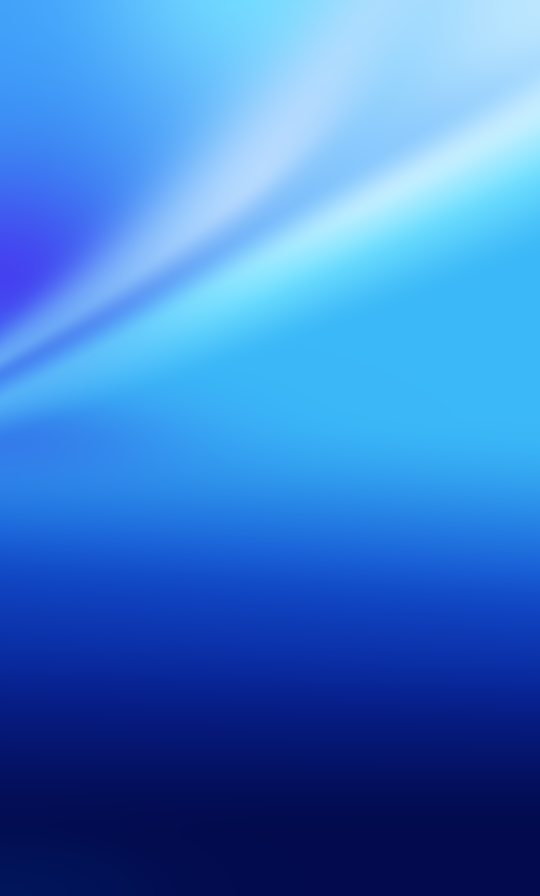
Reproduce this background procedurally as a Shadertoy shader.

```glsl
const vec3 NAVY = vec3(0.01, 0.04, 0.30);
const vec3 ROYAL = vec3(0.03, 0.14, 0.60);
const vec3 COBALT = vec3(0.08, 0.33, 0.83);
const vec3 AZURE = vec3(0.23, 0.72, 0.97);
const vec3 SKY_BLUE = vec3(0.25, 0.63, 0.98);
const vec3 PALE_BLUE = vec3(0.53, 0.78, 0.99);
const vec3 CYAN = vec3(0.44, 0.88, 1.00);
const vec3 ICE = vec3(0.82, 0.95, 1.00);
const vec3 LAVENDER = vec3(0.77, 0.88, 1.00);
const vec3 VIOLET = vec3(0.27, 0.24, 0.94);
const vec3 SHADE = vec3(0.20, 0.43, 0.91);

// Soft elliptical spot, 1 at its centre
float glow(vec2 p, vec2 centre, vec2 radius) {
    vec2 d = (p - centre) / radius;
    return exp(-dot(d, d));
}

// Soft ridge with a different falloff on each side
float ridge(float d, float below, float above) {
    float t = d / (d < 0.0 ? below : above);
    return exp(-t * t);
}

// Deep water gradient, slightly darker on the left
vec3 depthGradient(vec2 p) {
    float h = p.y - 0.035 * (1.0 - p.x) * smoothstep(0.1, 0.4, p.y);
    vec3 c = mix(NAVY, ROYAL, smoothstep(0.06, 0.28, h));
    c = mix(c, COBALT, smoothstep(0.19, 0.40, h));
    c = mix(c, AZURE, smoothstep(0.31, 0.53, h));
    return mix(c, vec3(0.0, 0.10, 0.38), 0.7 * glow(p, vec2(0.0), vec2(0.3, 0.07)));
}

// Upper sky with corner lights and a violet pool
vec3 upperSky(vec2 p) {
    vec3 c = mix(SKY_BLUE, PALE_BLUE, smoothstep(0.05, 0.75, p.x));
    c = mix(c, CYAN, 0.85 * glow(p, vec2(0.48, 1.02), vec2(0.28, 0.12)));
    c = mix(c, ICE, 0.75 * glow(p, vec2(1.05, 0.98), vec2(0.32, 0.17)));
    c = mix(c, SHADE, 0.5 * glow(p, vec2(0.0, 0.76), vec2(0.3, 0.14)));
    return mix(c, VIOLET, 0.95 * glow(p, vec2(0.0, 0.69), vec2(0.24, 0.105)));
}

// Curved streak that widens into a bright head
vec3 addStreak(vec3 c, vec2 p) {
    float d = p.y - (0.60 + 0.36 * p.x + 0.13 * p.x * p.x);
    float fade = 1.0 - smoothstep(-0.11, 0.09, p.x - 0.62 - 0.9 * (p.y - 0.85));
    float body = ridge(d, 0.012 + 0.05 * p.x, 0.025 + 0.17 * p.x);
    float strength = mix(0.55, 0.85, smoothstep(0.0, 0.5, p.x));
    vec3 tint = mix(vec3(0.50, 0.78, 0.99), LAVENDER, smoothstep(0.0, 0.5, p.x));
    return mix(c, tint, body * strength * fade);
}

// Broad beam: icy along its upper edge, cyan below
vec3 addBeam(vec3 c, vec2 p, float upperEdge) {
    float lowerEdge = 0.531 + 0.21 * p.x + 0.02 * p.x * p.x;
    float soft = 0.025 + 0.025 * p.x;
    float body = smoothstep(lowerEdge - soft, lowerEdge + soft * 1.4, p.y);
    float across = (p.y - lowerEdge) / (upperEdge - lowerEdge);
    vec3 tint = mix(vec3(0.34, 0.70, 0.97), CYAN, smoothstep(0.0, 0.5, p.x));
    float whitening = smoothstep(0.2, 1.0, across) * smoothstep(0.2, 0.75, p.x);
    return mix(c, mix(tint, ICE, whitening), body);
}

void mainImage(out vec4 fragColor, in vec2 fragCoord) {
    vec2 p = fragCoord / iResolution.xy;
    float upperEdge = 0.567 + 0.33 * p.x;

    // Lower water, dimmed under the left end of the beam
    vec3 color = depthGradient(p);
    color = mix(color, SHADE, 0.75 * glow(p, vec2(0.0, 0.51), vec2(0.34, 0.055)));
    color = addBeam(color, p, upperEdge);

    // Sky with the blue furrow between beam and streak
    vec3 sky = upperSky(p);
    float furrow = ridge(p.y - upperEdge - 0.025, 0.05, 0.04);
    vec3 furrowTint = mix(vec3(0.26, 0.50, 0.93), PALE_BLUE, smoothstep(0.0, 0.7, p.x));
    sky = mix(sky, furrowTint, 0.8 * furrow * (1.0 - 0.6 * p.x));
    sky = addStreak(sky, p);

    float edgeSoft = 0.018 + 0.018 * p.x;
    color = mix(color, sky, smoothstep(-edgeSoft, edgeSoft, p.y - upperEdge));
    fragColor = vec4(color, 1.0);
}
```
